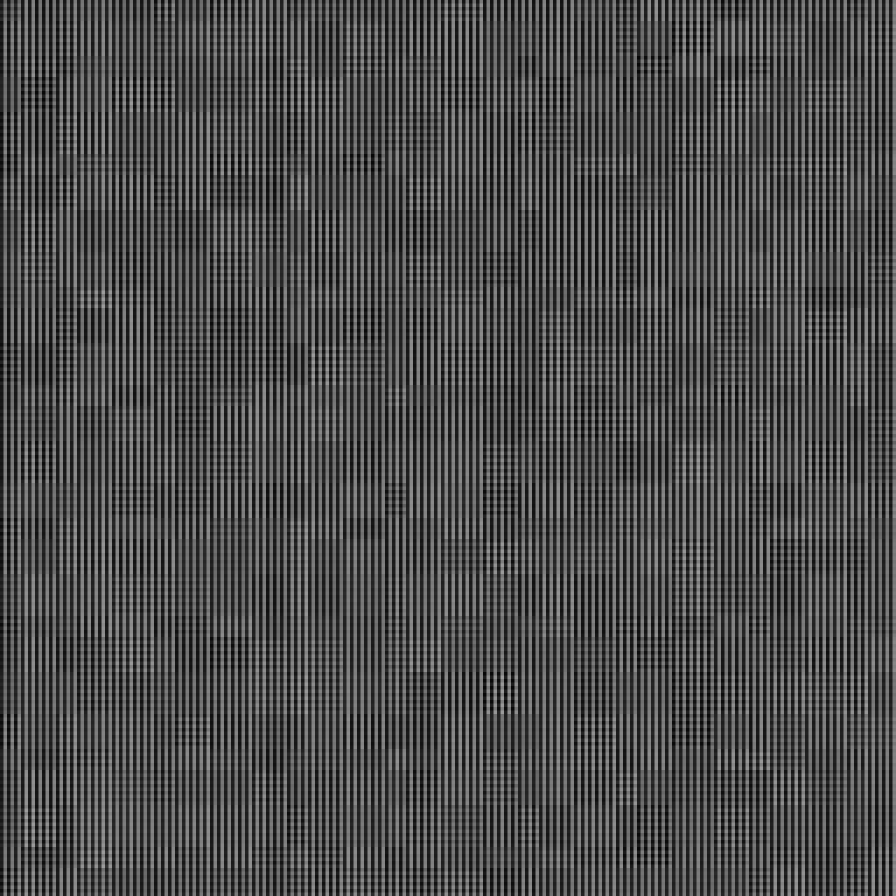
This texture is drawn by a WebGL 1 fragment shader. Its source:

```glsl
precision highp float;
// Dark woven cloth: 128 pale upright threads over near-black gaps, crossed by
// 128 faint weft ridges. Uneven bands of 3, 5 and 6 threads cut the cloth into
// patches, and hashes give each patch its own tone and ridge strength.

uniform vec2 u_resolution;

const float THREADS = 128.0;
const float CYCLE = 33.0;      // threads before the band widths recur
const float BANDS = 7.0;       // bands in one cycle
const float CYCLE_START = 11.0;
const float GAP_GRAY = 0.115;
const float THREAD_GRAY = 0.485;

float hash(vec2 p, float seed) {
  vec3 q = fract(vec3(p.xyx + seed) * vec3(0.1031, 0.1130, 0.0973));
  q += dot(q, q.yzx + 33.33);
  return fract((q.x + q.y) * q.z);
}

// Hash centred on zero, from -0.5 to 0.5
float vary(vec2 p, float seed) {
  return hash(p, seed) - 0.5;
}

// Number of the uneven band that holds a thread
float bandIndex(float thread) {
  float t = thread + 0.5 + CYCLE - CYCLE_START;
  float p = mod(t, CYCLE);
  float cuts = step(5.0, p) + step(11.0, p) + step(14.0, p)
             + step(19.0, p) + step(25.0, p) + step(30.0, p);
  return floor(t / CYCLE) * BANDS + cuts;
}

// Smooth-edged coverage of the upper half of each unit interval
float halfStripe(float x, float pixel) {
  float edge = 0.25 - abs(fract(x) - 0.75);
  float wrapped = max(edge, fract(x) < 0.25 ? -fract(x) : edge);
  return clamp(wrapped / pixel + 0.5, 0.0, 1.0);
}

void main() {
  // Weave coordinates, counted from the top left
  vec2 uv = gl_FragCoord.xy / u_resolution;
  vec2 weave = vec2(uv.x, 1.0 - uv.y) * THREADS;
  vec2 pixel = THREADS / u_resolution;
  vec2 cell = floor(weave);
  vec2 patchId = vec2(bandIndex(cell.x), bandIndex(cell.y));

  float warp = halfStripe(weave.x, pixel.x);
  float weft = halfStripe(weave.y, pixel.y) * 2.0 - 1.0;

  // Ridge strength: faint in most patches, dotted in a few
  float strength = hash(patchId, 17.0);
  float ridge = weft * mix(0.010, 0.055, strength * strength);

  // Patch tone and single-thread wear
  float column = vary(vec2(cell.x, 3.0), 41.0);
  float speck = vary(cell, 59.0);
  float threadGray = THREAD_GRAY + 0.10 * vary(patchId, 5.0)
                   + 0.06 * column + 0.015 * speck + ridge;
  float gapGray = GAP_GRAY + 0.07 * vary(patchId, 29.0)
                + 0.03 * column + 0.010 * speck + 0.85 * ridge;

  gl_FragColor = vec4(vec3(mix(gapGray, threadGray, warp)), 1.0);
}
```
